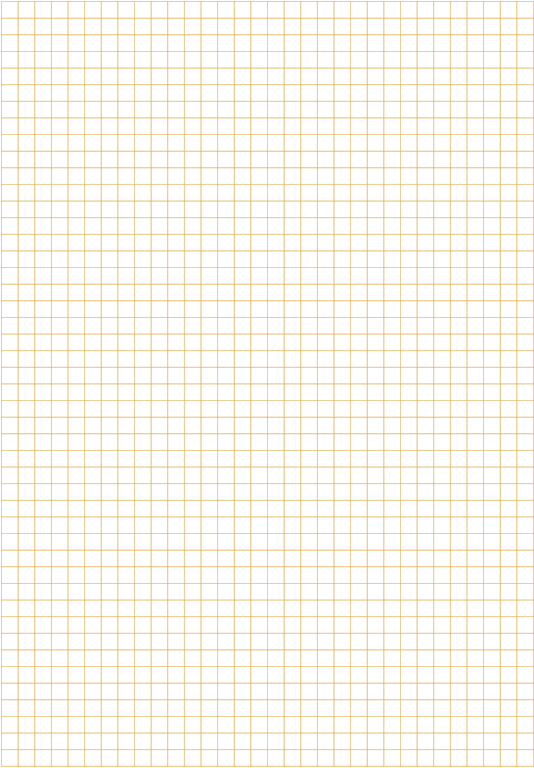
Reproduce this pattern procedurally as a WebGL 2 fragment shader.

```glsl
#version 300 es
precision highp float;

uniform vec2 u_resolution;
out vec4 fragColor;

// Lengths are fractions of the canvas height
#define CELLS vec2(32.0, 46.0)
#define PITCH 0.021646
#define GRID_ORIGIN vec2(0.00195, 0.00225)
#define LINE_WIDTH 0.00088
#define SOFTNESS 1.25
#define PAPER_COLOR vec3(1.0)
#define LINE_COLOR vec3(0.87, 0.65, 0.25)

// Share of a filter window, centred at x, that lies between lo and hi
vec2 boxCoverage(vec2 x, vec2 lo, vec2 hi, float window) {
    vec2 overlap = min(x + 0.5 * window, hi) - max(x - 0.5 * window, lo);
    return clamp(overlap / window, 0.0, 1.0);
}

void main() {
    vec2 p = gl_FragCoord.xy / u_resolution.y - GRID_ORIGIN;
    float window = SOFTNESS / u_resolution.y;
    vec2 halfLine = vec2(0.5 * LINE_WIDTH);

    // Nearest ruled line on each axis, limited to the grid
    vec2 index = clamp(round(p / PITCH), vec2(0.0), CELLS);
    vec2 offset = p - index * PITCH;
    vec2 ruled = boxCoverage(offset, -halfLine, halfLine, window);

    // Lines stop at the outer frame
    vec2 inside = boxCoverage(p, -halfLine, CELLS * PITCH + halfLine, window);
    vec2 ink = ruled * inside.yx;

    // Overlay the vertical and horizontal lines
    float coverage = 1.0 - (1.0 - ink.x) * (1.0 - ink.y);
    fragColor = vec4(mix(PAPER_COLOR, LINE_COLOR, coverage), 1.0);
}
```
